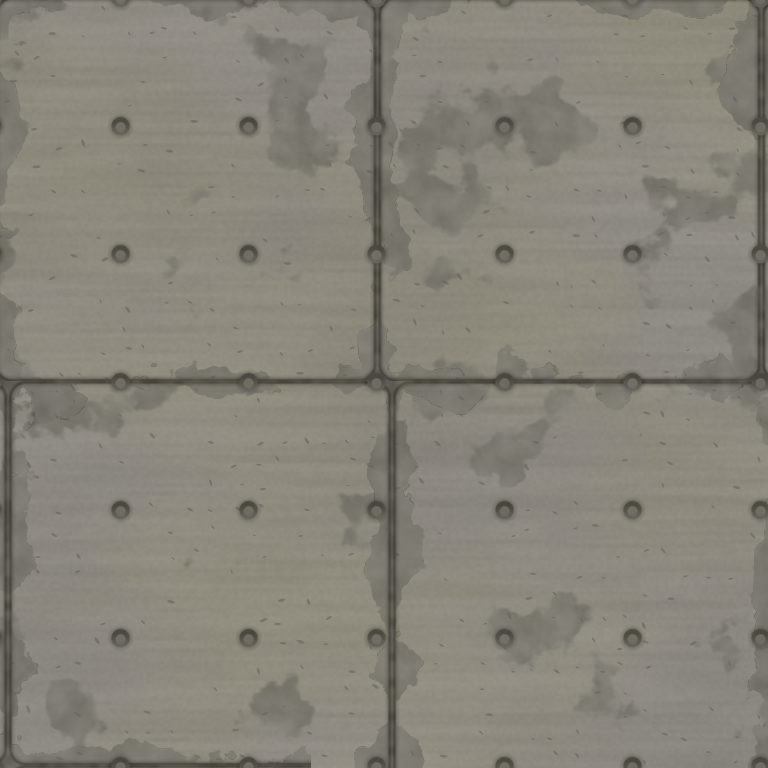
A WebGL 2 fragment shader for this texture:

```glsl
#version 300 es
precision highp float;
// Cast concrete wall: two offset rows of rounded panels with tie holes, stains and pits.
uniform vec2 u_resolution;
out vec4 outColor;

const float PANEL = 0.5;               // panel pitch
const float SEAM_Y = 0.0035;           // height of the lowest joint
const vec2 ROW_SHIFT = vec2(0.0105, -0.0085); // joint offset of lower, upper row
const vec2 SEAM_HALF = vec2(0.0048, 0.0031);  // half widths, vertical and horizontal
const float CORNER = 0.019;
const float OPEN_SEAM_X = 0.405;       // lowest joint ends here
const float HOLES = 6.0;               // tie holes per side
const vec2 HOLE_ORIGIN = vec2(0.157, 0.0025);
const float HOLE_RADIUS = 0.0125;
const float PIT_CELLS = 34.0;
const float PIT_CHANCE = 0.34;

const vec3 WARM = vec3(0.560, 0.545, 0.490);
const vec3 COOL = vec3(0.550, 0.535, 0.512);
const vec3 STAIN = vec3(0.465, 0.455, 0.423);
const vec3 POCKET = vec3(0.40, 0.39, 0.355);
const vec3 GROOVE = vec3(0.30, 0.285, 0.255);

float hash(vec2 p) {
  vec3 q = fract(p.xyx * 0.1031);
  q += dot(q, q.yzx + 33.33);
  return fract((q.x + q.y) * q.z);
}

float noise(vec2 p) {
  vec2 i = floor(p), f = fract(p);
  f = f * f * (3.0 - 2.0 * f);
  return mix(mix(hash(i), hash(i + vec2(1, 0)), f.x),
             mix(hash(i + vec2(0, 1)), hash(i + vec2(1, 1)), f.x), f.y);
}

float fbm(vec2 p) {
  float sum = 0.0, amp = 0.52;
  for (int i = 0; i < 5; i++) {
    sum += amp * noise(p);
    p = mat2(1.6, 1.2, -1.2, 1.6) * p + 17.3;
    amp *= 0.5;
  }
  return sum;
}

// Signed distance to the panel outline, negative inside
float panelDistance(vec2 p, out vec2 local) {
  float row = clamp(floor((p.y - SEAM_Y) / PANEL), 0.0, 1.0);
  float shift = row < 0.5 ? ROW_SHIFT.x : ROW_SHIFT.y;
  local = (fract((p - vec2(shift, SEAM_Y)) / PANEL) - 0.5) * PANEL;
  if (p.y < 0.5 * PANEL && p.x > OPEN_SEAM_X) local.y = 0.0;
  vec2 q = abs(local) - (0.5 * PANEL - SEAM_HALF - CORNER);
  return length(max(q, 0.0)) + min(max(q.x, q.y), 0.0) - CORNER;
}

// Small slanted dents, one per chosen grid cell
float pits(vec2 p, float aa) {
  vec2 cell = floor(p * PIT_CELLS);
  if (hash(cell + 91.0) > PIT_CHANCE) return 0.0;
  vec2 jitter = vec2(hash(cell + 3.0), hash(cell + 47.0)) * 0.5 + 0.25;
  vec2 v = p - (cell + jitter) / PIT_CELLS;
  float angle = mix(-1.3, 0.5, hash(cell + 19.0));
  vec2 axis = vec2(cos(angle), sin(angle));
  float size = mix(0.0016, 0.0045, hash(cell + 63.0));
  v = vec2(dot(v, axis), dot(v, vec2(-axis.y, axis.x)) * 2.6);
  return 1.0 - smoothstep(size - aa, size + 2.0 * aa, length(v));
}

void main() {
  vec2 p = gl_FragCoord.xy / u_resolution;
  float aa = 0.8 / min(u_resolution.x, u_resolution.y);

  // Board-marked concrete with slow tint drift
  vec3 color = mix(WARM, COOL, smoothstep(0.3, 0.7, fbm(p * vec2(3.0, 5.0) + 5.0)));
  float streak = noise(p * vec2(5.0, 75.0)) + noise(p * vec2(9.0, 190.0) + 31.0) - 1.0;
  float grain = noise(p * 250.0) - 0.5;
  color += 0.024 * streak + 0.018 * grain;
  color += 0.05 * (fbm(p * 4.0 + 60.0) - 0.5);

  // Soft stains scattered over the faces
  float mottling = fbm(p * 38.0 + 11.0);
  float blot = smoothstep(0.635, 0.70, fbm(p * vec2(10.5, 12.0) + 23.0));
  color = mix(color, STAIN + 0.16 * (mottling - 0.5), 0.75 * blot);

  // Ragged wear along the panel edges, with a fine broken rim
  vec2 local;
  float d = panelDistance(p, local);
  float bias = 0.035 * smoothstep(0.15, 0.24, max(local.x, local.y));
  float wear = fbm(p * 15.0 + 2.0) - 0.455 + bias - 7.5 * max(-d, 0.0);
  float worn = smoothstep(0.0, 0.022, wear);
  float rim = 1.0 - smoothstep(0.0, 0.014, abs(wear));
  color = mix(color, STAIN + 0.13 * (mottling - 0.5), 0.8 * worn);
  color -= 0.09 * rim * smoothstep(0.45, 0.65, noise(p * 60.0));

  float pit = pits(p, aa);
  color = mix(color, POCKET, 0.6 * pit);

  // Recessed joints: dark sides, paler floor where they widen
  color *= 1.0 - 0.14 * smoothstep(-0.006, 0.0, d);
  vec3 joint = mix(GROOVE, POCKET, smoothstep(0.0015, 0.006, d));
  joint += 0.09 * (noise(p * 90.0) - 0.5);
  color = mix(color, joint, smoothstep(-aa - 0.0008, aa + 0.0008, d));

  // Tie holes with shaded rim and pale plug
  vec2 h = (fract((p - HOLE_ORIGIN) * HOLES + 0.5) - 0.5) / HOLES;
  float r = length(h);
  color *= 1.0 - 0.12 * (1.0 - smoothstep(HOLE_RADIUS, HOLE_RADIUS * 1.5, r));
  vec3 bowl = mix(POCKET, GROOVE, smoothstep(-0.012, 0.008, h.y));
  float plug = length(h + vec2(0.0, 0.0015));
  bowl = mix(bowl, POCKET + 0.035, 1.0 - smoothstep(0.0055, 0.0075, plug));
  bowl += 0.04 * (mottling - 0.5);
  color = mix(color, bowl, 1.0 - smoothstep(HOLE_RADIUS - 0.002, HOLE_RADIUS + aa, r));

  outColor = vec4(color, 1.0);
}
```
